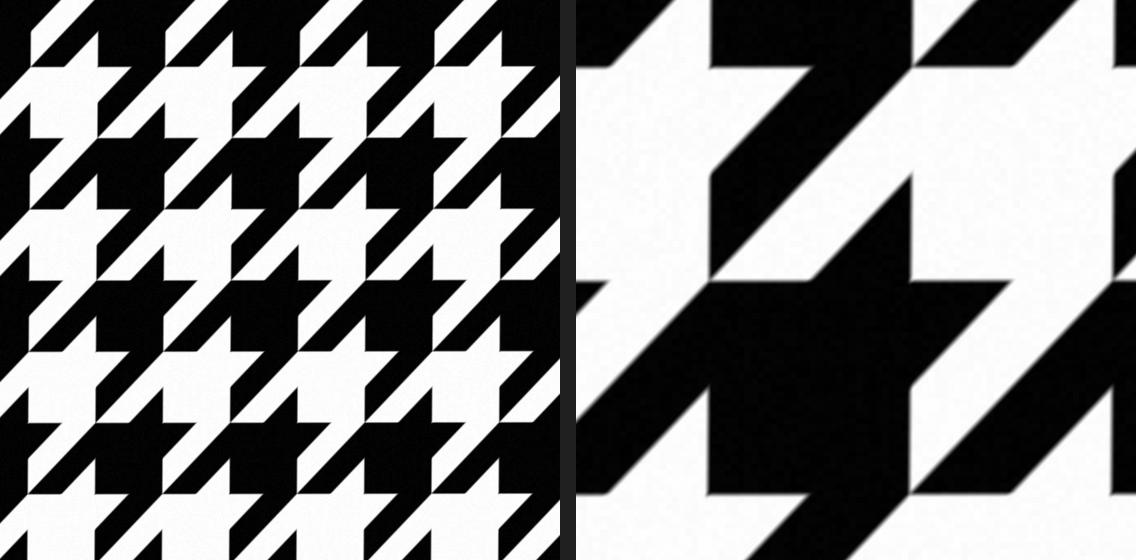
Left, the full canvas; right, a detail of the centre.
Reproduce this pattern procedurally as a Shadertoy shader.

```glsl
const vec2 PERIOD = vec2(0.2403, 0.2543);
const vec2 OFFSET = vec2(0.0555, 0.1198);
const vec2 SKEW = vec2(0.0068, 0.0015);
const vec3 BLACK = vec3(0.01);
const vec3 WHITE = vec3(0.99);
const float EDGE_SOFTNESS = 0.0022;
const float GRAIN_SCALE = 256.0;
const float GRAIN_AMOUNT = 0.016;

float hash(vec2 p) {
    return fract(sin(dot(p, vec2(127.1, 311.7))) * 43758.5453);
}

// One over the first half of every unit, zero over the second
float halfBand(float x, float blur) {
    float edge = abs(fract(x - 0.25) - 0.5) - 0.25;
    return smoothstep(-blur, blur, edge);
}

// Coverage of the light thread in a houndstooth weave
float houndstooth(vec2 cell, vec2 period, float softness) {
    vec2 slope = 1.0 / period;
    float column = halfBand(cell.x, softness * slope.x);
    float row = halfBand(cell.y, softness * slope.y);
    float twill = halfBand(2.0 * (cell.x + cell.y), 2.0 * softness * length(slope));

    // Solid squares where the threads agree, diagonals where they cross
    float darkRow = column * (1.0 - twill);
    float lightRow = mix(twill, 1.0, column);
    return mix(darkRow, lightRow, row);
}

void mainImage(out vec4 fragColor, in vec2 fragCoord) {
    vec2 p = fragCoord / iResolution.y;
    p.y = 1.0 - p.y;

    // Slightly skewed weave grid, counted from the top
    vec2 cell = (p - OFFSET + SKEW * p.yx) / PERIOD;
    float softness = max(EDGE_SOFTNESS, 0.75 / iResolution.y);
    float light = houndstooth(cell, PERIOD, softness);

    // Faint print grain
    float grain = (hash(floor(p * GRAIN_SCALE)) - 0.5) * GRAIN_AMOUNT;
    fragColor = vec4(clamp(mix(BLACK, WHITE, light) + grain, 0.0, 1.0), 1.0);
}
```
